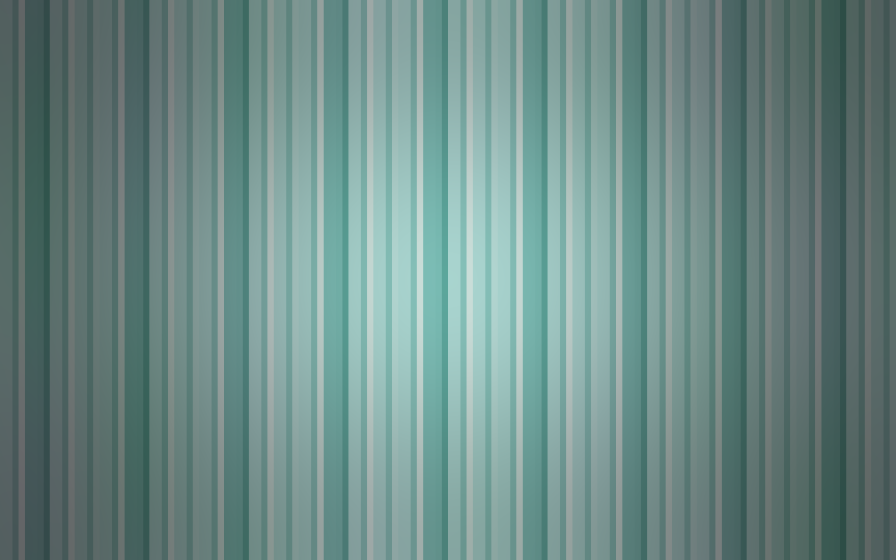
This pattern is drawn by a WebGL 1 fragment shader. Its source:

```glsl
precision mediump float;
// Vertical teal and cream stripes in nine repeats, lit softly from the centre.
uniform vec2 u_resolution;

#define REPEATS 9.0
#define UNITS 16.0
#define LIGHT vec3(0.66, 0.83, 0.81)
#define MID vec3(0.52, 0.75, 0.72)
#define PALE vec3(0.79, 0.87, 0.85)
#define TEAL vec3(0.485, 0.74, 0.71)
#define DARK vec3(0.36, 0.65, 0.61)
#define EDGE_LIGHT 0.46
#define EDGE_GREY 0.22
#define TINT_AMOUNT 0.02
#define TAU 6.2831853

// Antialiased coverage of a band, in units that wrap once per repeat.
float band(float u, float start, float width, float pixel) {
  float centre = start + 0.5 * width;
  float d = abs(mod(u - centre + 0.5 * UNITS, UNITS) - 0.5 * UNITS);
  return clamp((0.5 * width - d) / pixel + 0.5, 0.0, 1.0);
}

// One repeat: sixteen equal units, painted over a light ground.
vec3 stripes(float u, float pixel) {
  vec3 color = LIGHT;
  float mid = band(u, 2.0, 1.0, pixel) + band(u, 10.0, 1.0, pixel)
            + band(u, 14.0, 1.0, pixel);
  float pale = band(u, 3.0, 1.0, pixel) + band(u, 11.0, 1.0, pixel);
  color = mix(color, MID, min(mid, 1.0));
  color = mix(color, mix(LIGHT, PALE, 0.3), band(u, 15.0, 1.0, pixel));
  color = mix(color, TEAL, band(u, 4.0, 3.0, pixel));
  color = mix(color, mix(TEAL, DARK, 0.12), band(u, 6.0, 1.0, pixel));
  color = mix(color, DARK, band(u, 7.0, 1.0, pixel));
  return mix(color, PALE, min(pale, 1.0));
}

// Periodic glow: one at the centre, zero in the corners.
float glow(vec2 uv) {
  vec2 wave = 0.5 - 0.5 * cos(TAU * uv);
  return 0.6 * wave.x + 0.1 * wave.y + 0.3 * wave.x * wave.y;
}

// Slow wrapping drift between cool grey and green.
float drift(vec2 uv) {
  return 0.6 * sin(TAU * (3.0 * uv.x + uv.y))
       + 0.4 * sin(TAU * (5.0 * uv.x - uv.y) + 1.3);
}

void main() {
  vec2 uv = gl_FragCoord.xy / u_resolution;
  float pixel = REPEATS * UNITS / u_resolution.x;
  vec3 color = stripes(fract(uv.x * REPEATS) * UNITS, pixel);

  // Fade and grey the stripes away from the light.
  float light = glow(uv);
  float grey = dot(color, vec3(0.3, 0.59, 0.11));
  color = mix(color, vec3(grey), EDGE_GREY * (1.0 - light));
  color *= mix(EDGE_LIGHT, 1.0, light);

  color += TINT_AMOUNT * (1.0 - light) * drift(uv) * vec3(1.0, -0.3, 0.6);
  gl_FragColor = vec4(clamp(color, 0.0, 1.0), 1.0);
}
```
